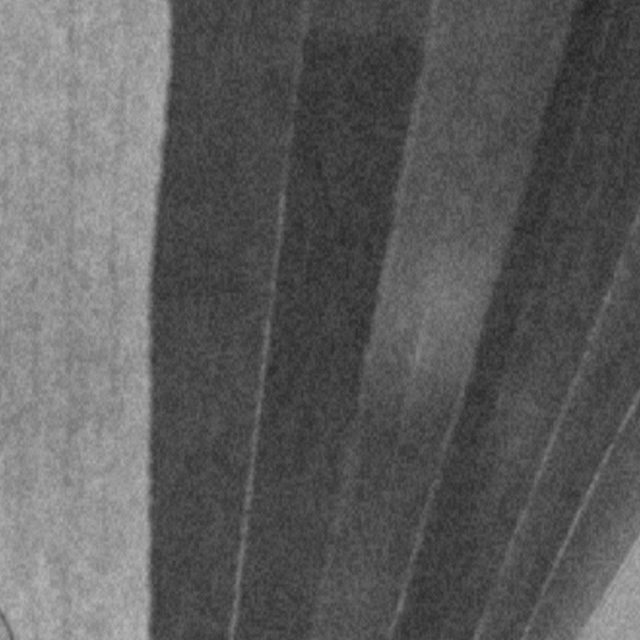
Reproduce this texture procedurally as a WebGL 1 fragment shader.

```glsl
precision highp float;
// Grey pleated surface: a pale vertical band beside dark panels that fan out
// from below, split by thin broken ribs. Panels are layered by soft edges,
// shaded with gaussian patches, then covered with streaks and fine grain.
uniform vec2 u_resolution;

float hash(vec2 p) {
  p = fract(p * vec2(0.1031, 0.1137));
  p += dot(p, p.yx + 33.33);
  return fract((p.x + p.y) * p.x * 7.31);
}

float noise(vec2 p) {
  vec2 i = floor(p), f = fract(p);
  f = f * f * (3.0 - 2.0 * f);
  return mix(mix(hash(i), hash(i + vec2(1.0, 0.0)), f.x),
             mix(hash(i + vec2(0.0, 1.0)), hash(i + 1.0), f.x), f.y) - 0.5;
}

float soft(float d, float width) {
  return smoothstep(-width, width, d);
}

float rib(float d, float width) {
  return exp(-d * d / (width * width));
}

// Gaussian patch whose axis leans to the right by the given slope
float patchGlow(vec2 p, vec2 center, vec2 radius, float lean) {
  vec2 q = p - center;
  q.x -= lean * q.y;
  q /= radius;
  return exp(-dot(q, q));
}

void main() {
  vec2 p = gl_FragCoord.xy / u_resolution;
  float x = p.x, y = p.y;

  // Signed distances to the band edge and to each fold of the fan
  float wobble = 0.004 * noise(vec2(3.0, y * 60.0));
  float band = x - 0.234 - 0.032 * smoothstep(0.5, 0.95, y) + wobble;
  float foldA = x - 0.362 - 0.117 * y + 0.4 * wobble;
  float foldB = x - 0.492 - 0.189 * y + wobble;
  float foldC = x - 0.609 - 0.289 * y + wobble;
  float foldD = x - 0.742 - 0.387 * y - 0.6 * wobble;
  float foldE = x - 0.817 - 0.42 * y - 0.13 * y * y + 0.5 * wobble;
  float foldF = x - 0.905 - 0.59 * y;

  // First panel, with a slanted shadow boundary
  float slant = y - 0.635 - 0.55 * (x - 0.24);
  float tone = mix(0.285, 0.28, soft(slant, 0.02));
  tone -= 0.03 * patchGlow(p, vec2(0.28, 0.59), vec2(0.12, 0.09), 0.0);

  // Second panel, lighter at the very top and toward the base
  float second = mix(0.275, 0.24, smoothstep(0.15, 0.55, y));
  second += 0.045 * soft(y - 0.943, 0.015);
  tone = mix(tone, second, soft(foldA, 0.008));

  // Third panel: grey above, dim below, with a broad bright patch
  float third = mix(0.275, 0.335, smoothstep(0.38, 0.62, y));
  third += 0.06 * patchGlow(p, vec2(0.55, 0.02), vec2(0.06, 0.18), 0.2);
  third += 0.13 * patchGlow(p, vec2(0.69, 0.51), vec2(0.115, 0.10), 0.15);
  third += 0.06 * patchGlow(p, vec2(0.66, 0.41), vec2(0.055, 0.05), 0.25);
  third -= 0.04 * soft(foldC + 0.07, 0.06) * smoothstep(0.6, 0.85, y);
  tone = mix(tone, third, soft(foldB, 0.009));

  // Fourth panel: darkest at the top and along its left fold
  float fourth = 0.28 - 0.04 * smoothstep(0.45, 0.95, y);
  fourth -= 0.04 * rib(foldC - 0.035, 0.045);
  fourth += 0.05 * patchGlow(p, vec2(0.82, 0.34), vec2(0.04, 0.09), 0.2);
  tone = mix(tone, fourth, soft(foldC, 0.016));

  // Outer panels brighten toward the lower right corner
  tone = mix(tone, 0.285 + 0.03 * rib(foldD, 0.035), soft(foldD, 0.012));
  float outer = 0.32 + 0.12 * smoothstep(0.09, 0.0, -foldF);
  tone = mix(tone, outer, soft(foldE, 0.01));
  tone = mix(tone, 0.60, soft(foldF, 0.012));

  // Thin ribs and faint creases, their strength breaking up along the length
  float broken = 0.8 + 0.7 * noise(vec2(x * 9.0, y * 45.0))
               + 0.7 * noise(vec2(x * 5.0, y * 110.0));
  float low = 1.0 - smoothstep(0.66, 0.74, y);
  float ribs = (0.05 + 0.095 * low) * rib(foldA, 0.0055);
  ribs += 0.07 * rib(foldB, 0.008);
  ribs += mix(0.11, 0.045, smoothstep(0.2, 0.6, y)) * rib(foldC, 0.006);
  ribs += 0.10 * rib(foldD, 0.006);
  ribs += 0.13 * rib(foldE, 0.005);
  ribs += 0.07 * rib(foldF, 0.004);
  float mid = smoothstep(0.15, 0.35, y) * (1.0 - smoothstep(0.5, 0.62, y));
  ribs += 0.04 * mid * rib(x - 0.555 - 0.22 * y, 0.006);
  ribs += 0.045 * rib(x - 0.675 - 0.285 * y, 0.006) * smoothstep(0.2, 0.35, y);
  tone += ribs * broken;

  // Streaks follow the fan; s is constant along each fold
  float s = (x + 0.198 * y) / (1.0 + 0.87 * y);
  tone += 0.03 * noise(vec2(s * 110.0, y * 14.0));

  // Pale band with vertical creases, mottling and a dark corner arc
  float pale = 0.58 + 0.03 * smoothstep(0.08, 0.0, -band);
  pale += 0.035 * smoothstep(0.35, 0.0, y) + 0.02 * smoothstep(0.6, 0.9, y);
  pale -= 0.035 * patchGlow(p, vec2(0.06, 0.42), vec2(0.14, 0.18), 0.0);
  pale -= 0.055 * broken * rib(x - 0.104 - 0.009 * y + wobble, 0.007);
  pale -= 0.045 * broken * smoothstep(0.2, 0.45, y)
        * rib(x - 0.178 - 0.02 * smoothstep(0.6, 1.0, y) + wobble, 0.007);
  pale += 0.03 * noise(vec2(x * 90.0, y * 12.0)) + 0.05 * noise(p * 32.0);
  pale += 0.05 * noise(p * vec2(110.0, 80.0) + 5.0);
  pale -= 0.2 * rib(length(p - vec2(-0.10, -0.03)) - 0.123, 0.005);
  tone = mix(pale, tone, soft(band, 0.009));

  // Broad mottling and slightly elongated fine grain
  tone += 0.03 * noise(p * 45.0 + 9.0);
  tone += 0.085 * noise(p * vec2(210.0, 165.0) + 17.0);
  tone += 0.055 * noise(p * vec2(330.0, 270.0) + 51.0);
  gl_FragColor = vec4(vec3(clamp(tone, 0.0, 1.0)), 1.0);
}
```
